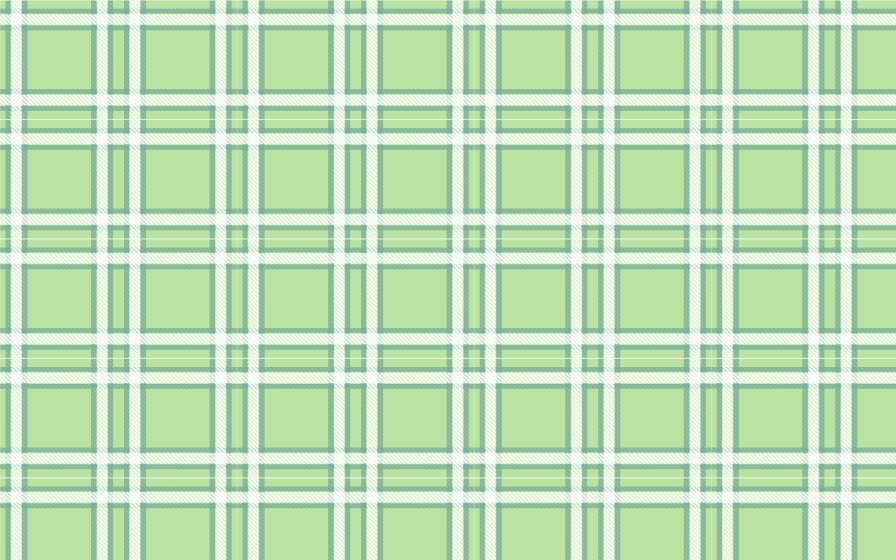
Give the GLSL for this pattern, as a Shadertoy shader.

```glsl
// Green plaid: teal and white stripes mirrored about each repeat's axis, both ways.
// Stripes are area-filtered bands with a fine diagonal twill; white lies over teal,
// and hairline seams run along the axes. Lengths are fractions of the canvas height.

const vec2 PERIOD = vec2(0.2117, 0.21333);   // about 7.56 repeats across, 4.69 down

// Stripe bounds (near, far) measured from the axis of the repeat
const vec2 COL_INNER = vec2(0.0097, 0.0188);
const vec2 COL_WHITE = vec2(0.0200, 0.0383);
const vec2 COL_OUTER = vec2(0.0394, 0.0492);
const vec2 ROW_INNER = vec2(0.0154, 0.0240);
const vec2 ROW_WHITE = vec2(0.0252, 0.0442);
const vec2 ROW_OUTER = vec2(0.0456, 0.0542);

const vec3 GREEN = vec3(0.73, 0.89, 0.63);
const vec3 TEAL  = vec3(0.475, 0.68, 0.60);
const vec3 WHITE = vec3(0.995, 0.995, 0.995);

const float TEAL_COVER = 0.75;
const float WHITE_COVER = 0.72;
const float TWILL_STEP = 0.0075;             // spacing of the twill along each axis
const float TWILL_DEPTH = 0.25;
const float SEAM_WIDTH = 0.0021;
const float ROW_SEAM = 0.65;
const float COL_SEAM = 0.22;                 // fainter, on every second column

const float PI = 3.14159265;

// Fraction of a pixel-wide window at x that lies inside the band
float band(float x, vec2 bounds, float pixel) {
    vec2 edge = clamp((bounds - x) / pixel + 0.5, 0.0, 1.0);
    return edge.y - edge.x;
}

// Distance to the nearest multiple of the period
float axisDistance(float x, float period) {
    return abs(x - period * round(x / period));
}

float seam(float x, float period, float pixel) {
    return band(axisDistance(x, period), 0.5 * vec2(-SEAM_WIDTH, SEAM_WIDTH), pixel);
}

// Diagonal ripple in -1..1, attenuated as its spacing nears the pixel size
float twill(vec2 p, float pixel) {
    float w = PI * pixel / TWILL_STEP;
    float fade = w < PI ? sin(w) / w : 0.0;
    return cos(2.0 * PI * (p.x - p.y) / TWILL_STEP) * fade * fade;
}

// Combined opacity of two crossing translucent layers
float crossing(float a, float b) {
    return 1.0 - (1.0 - a) * (1.0 - b);
}

void mainImage(out vec4 fragColor, in vec2 fragCoord) {
    float pixel = 1.0 / iResolution.y;
    vec2 p = vec2(fragCoord.x, iResolution.y - fragCoord.y) * pixel;
    float dx = axisDistance(p.x, PERIOD.x);
    float dy = axisDistance(p.y, PERIOD.y);
    float ripple = TWILL_DEPTH * twill(p, pixel);

    // Teal lines edging the white stripes
    float tealCover = TEAL_COVER + 0.6 * ripple;
    float tealCol = band(dx, COL_INNER, pixel) + band(dx, COL_OUTER, pixel);
    float tealRow = band(dy, ROW_INNER, pixel) + band(dy, ROW_OUTER, pixel);
    vec3 color = mix(GREEN, TEAL, crossing(tealCol * tealCover, tealRow * tealCover));

    // White stripes, nearly solid where they cross
    float whiteCover = WHITE_COVER + ripple;
    float whiteCol = band(dx, COL_WHITE, 1.3 * pixel);
    float whiteRow = band(dy, ROW_WHITE, 1.3 * pixel);
    color = mix(color, WHITE, crossing(whiteCol * whiteCover, whiteRow * whiteCover));

    // Hairline seams
    float rowSeam = ROW_SEAM * seam(p.y, PERIOD.y, pixel);
    float colSeam = COL_SEAM * seam(p.x, 2.0 * PERIOD.x, pixel);
    color = mix(color, WHITE, crossing(rowSeam, colSeam));

    fragColor = vec4(color, 1.0);
}
```
